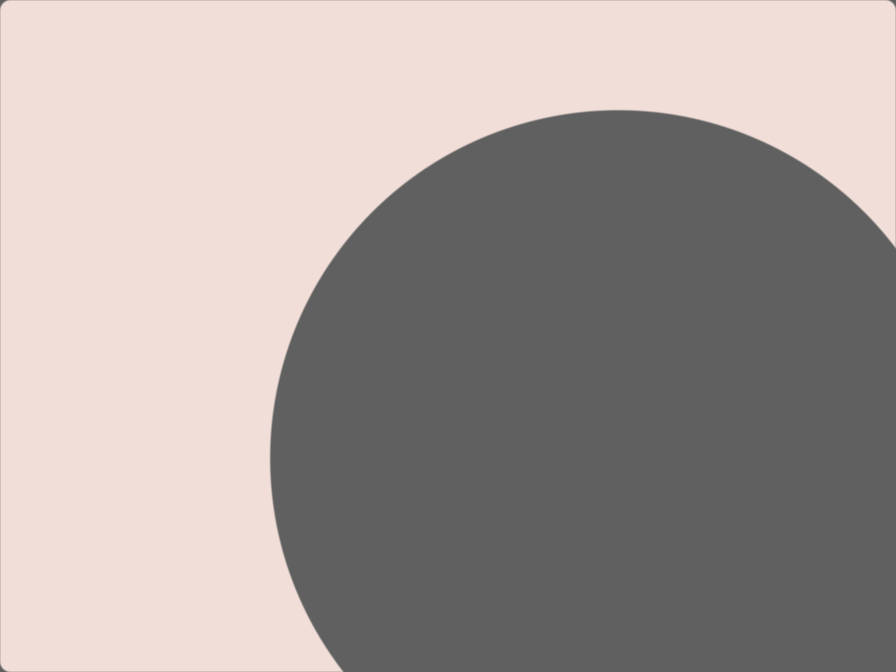
Give the GLSL for this background, as a WebGL 1 fragment shader.

```glsl
precision highp float;

uniform vec2 u_resolution;

float roundedBox(vec2 p, vec2 halfSize, float radius) {
  vec2 q = abs(p) - halfSize + radius;
  return length(max(q, 0.0)) + min(max(q.x, q.y), 0.0) - radius;
}

// Soft coverage of a shape from its signed distance
float coverage(float dist) {
  return 1.0 - smoothstep(-0.002, 0.002, dist);
}

void main() {
  // Coordinates in units of the canvas height
  vec2 p = gl_FragCoord.xy / u_resolution.y;
  vec2 halfCanvas = 0.5 * vec2(u_resolution.x / u_resolution.y, 1.0);

  vec3 charcoal = vec3(0.376);
  vec3 blush = vec3(0.945, 0.871, 0.847);

  // Blush card with small rounded corners
  float card = coverage(roundedBox(p - halfCanvas, halfCanvas, 0.016));
  vec3 color = mix(charcoal, blush, card);

  // Large disc running off the lower right
  float disc = coverage(length(p - vec2(0.920, 0.318)) - 0.518);
  color = mix(color, charcoal, disc);

  gl_FragColor = vec4(color, 1.0);
}
```
